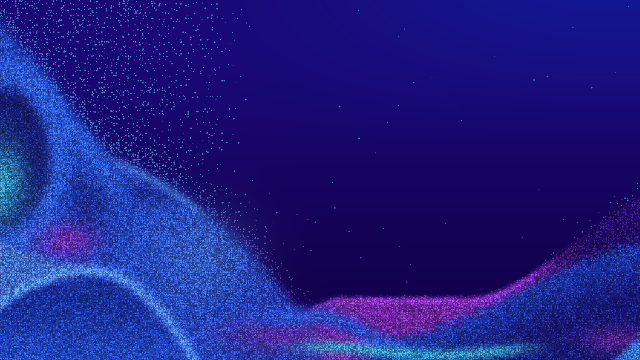
Write a Shadertoy shader that draws this background.

```glsl
const vec3 NAVY = vec3(0.08, 0.03, 0.36);
const vec3 BLUE = vec3(0.14, 0.29, 0.78);
const vec3 SKY = vec3(0.30, 0.50, 0.88);
const vec3 CYAN = vec3(0.22, 0.70, 0.86);
const vec3 MAGENTA = vec3(0.52, 0.17, 0.74);

float hash(vec2 p) {
    vec3 q = fract(p.xyx * vec3(0.1031, 0.1030, 0.0973));
    q += dot(q, q.yzx + 33.33);
    return fract((q.x + q.y) * q.z);
}

// One round particle per cell, kept with the given probability
float specks(vec2 p, float cells, float density) {
    vec2 id = floor(p * cells);
    vec2 center = 0.3 + 0.4 * vec2(hash(id + 17.0), hash(id + 59.0));
    float d = length(fract(p * cells) - center);
    return step(hash(id), density) * (1.0 - smoothstep(0.15, 0.5, d));
}

float ribbon(float d, float width) {
    return exp(-d * d / (width * width));
}

float blob(vec2 p, vec2 center, vec2 radius) {
    vec2 q = (p - center) / radius;
    return exp(-dot(q, q));
}

float below(float d, float softness) {
    return 1.0 - smoothstep(-softness, softness, d);
}

float span(float x, float a, float b, float fade) {
    return smoothstep(a - fade, a + fade, x) * below(x - b, fade);
}

// The layer carries colour in rgb and particle density in alpha
void lay(inout vec4 layer, vec3 color, float density, float amount) {
    layer = mix(layer, vec4(color, density), clamp(amount, 0.0, 1.0));
}

void mainImage(out vec4 fragColor, in vec2 fragCoord) {
    vec2 p = fragCoord / iResolution.y;
    float x = p.x, y = p.y;

    // Night gradient
    vec3 sky = mix(vec3(0.07, 0.0, 0.30), vec3(0.10, 0.03, 0.46), smoothstep(0.1, 0.9, y));
    sky = mix(sky, vec3(0.07, 0.10, 0.59), 0.9 * smoothstep(0.55, 1.1, y) * smoothstep(0.4, 1.7, x));
    vec4 layer = vec4(sky, 0.0);

    // Crest curves, roughened by the grain
    float rough = (hash(floor(p * 230.0)) - 0.5) * 0.035;
    float e = x - 0.3;
    float top = max(0.95 - 1.26 * x, 0.575 - 0.35 * e - 0.85 * e * e);
    float pinkTop = 0.172 + 0.32 * smoothstep(1.3, 1.9, x) - 0.05 * (1.0 - smoothstep(0.8, 0.95, x));
    float rightTop = 0.05 + 0.29 * smoothstep(1.0, 1.9, x);
    float humpTop = 0.145 - 0.11 * smoothstep(0.88, 1.18, x);
    float s = x - 0.25;
    float archTop = 0.24 - (s < 0.0 ? 1.54 : 2.95) * s * s;

    // Drifting dust
    float dust = 0.17 * below(x - 0.42 - 0.12 * y, 0.22) * smoothstep(0.2, 0.6, y);
    dust += 0.35 * ribbon(max(y - top, 0.0), 0.05) * below(x - 0.82, 0.08);
    float pinkDust = 0.4 * smoothstep(1.42, 1.65, x) * below(y - pinkTop, 0.04);
    layer.a = dust + pinkDust;

    // Magenta veil and the right slope
    float veil = below(y - pinkTop + rough * 0.4, 0.008) * smoothstep(0.8, 0.9, x);
    lay(layer, MAGENTA * 0.85, 0.35, veil * (1.0 - 0.85 * smoothstep(1.4, 1.65, x)));
    lay(layer, MAGENTA * 1.15, 0.5, 0.7 * ribbon(y - pinkTop + 0.008, 0.01) * span(x, 0.88, 1.5, 0.06));
    float slope = below(y - rightTop + rough, 0.02) * smoothstep(0.95, 1.1, x);
    vec3 slopeColor = mix(vec3(0.09, 0.09, 0.46), vec3(0.11, 0.21, 0.66), smoothstep(-0.16, 0.0, y - rightTop));
    lay(layer, slopeColor, 0.28, slope);

    // Left swell with its hollows
    float body = below(y - top + 0.012 + rough, 0.035) * below(x - 0.9, 0.12);
    lay(layer, mix(BLUE, vec3(0.16, 0.17, 0.62), 0.5 * smoothstep(0.5, 0.85, x)), 0.4, body * 0.92);
    lay(layer, vec3(0.09, 0.13, 0.50), 0.3, 0.75 * blob(p, vec2(0.25, 0.43), vec2(0.07, 0.11)));
    lay(layer, vec3(0.10, 0.13, 0.52), 0.3, 0.75 * blob(p, vec2(0.42, 0.465), vec2(0.09, 0.035)));

    // Loop at the left edge
    float loopDist = length((p - vec2(0.0, 0.56)) / vec2(0.165, 0.24)) - 1.0;
    lay(layer, NAVY + vec3(0.0, 0.06, 0.06), 0.2, 0.92 * below(loopDist + 0.15, 0.16));
    lay(layer, CYAN * 0.85, 0.6, 0.9 * blob(p, vec2(0.0, 0.49), vec2(0.07, 0.11)));
    lay(layer, vec3(0.17, 0.36, 0.85), 0.45, 0.75 * ribbon(loopDist, 0.15));

    // Folded ribbons of light
    lay(layer, vec3(0.17, 0.36, 0.87), 0.4, 0.7 * ribbon(y - 0.9 + 1.3 * x, 0.06) * span(x, 0.08, 0.34, 0.05));
    lay(layer, SKY, 0.5, 0.6 * ribbon(y - top + 0.02, 0.014) * span(x, 0.32, 0.56, 0.04));
    lay(layer, SKY * 0.85, 0.5, 0.5 * blob(p, vec2(0.56, 0.29), vec2(0.14, 0.12)));
    lay(layer, MAGENTA * 0.9, 0.4, 0.85 * blob(p, vec2(0.185, 0.33), vec2(0.08, 0.05)));
    lay(layer, MAGENTA * 0.8, 0.4, 0.7 * blob(p, vec2(0.78, 0.07), vec2(0.15, 0.045)));

    // Arch and its bright shoulder
    float shoulder = below(y - 0.33 + 0.45 * x - 0.6 * x * x, 0.012) * below(x - 0.3, 0.08);
    lay(layer, SKY * 0.9, 0.5, 0.8 * shoulder);
    lay(layer, mix(vec3(0.10, 0.19, 0.62), BLUE, below(y - 0.08, 0.1)), 0.22, below(y - archTop, 0.01));
    lay(layer, SKY * 1.1, 0.6, 0.75 * ribbon(y - archTop - 0.008, 0.016 + 0.05 * max(s, 0.0)) * below(x - 0.56, 0.04));

    // Low hump, cyan shore and the corner glow
    float humpDist = y - humpTop;
    lay(layer, vec3(0.15, 0.31, 0.82), 0.4, 0.9 * ribbon(humpDist + 0.025, 0.027) * span(x, 0.72, 1.16, 0.06));
    lay(layer, CYAN * 0.9, 0.6, 0.85 * ribbon(y - 0.025 - 0.012 * sin(x * 9.0), 0.018) * span(x, 0.84, 1.46, 0.1));
    lay(layer, MAGENTA * 0.75, 0.4, 0.75 * blob(p, vec2(1.71, 0.055), vec2(0.09, 0.035)));
    lay(layer, vec3(0.18, 0.45, 0.82), 0.5, smoothstep(0.0, 0.04, x - 1.69 - y) * below(y - 0.07, 0.03));

    // Grain and glinting particles
    float inside = clamp(max(body, max(veil, slope)), 0.0, 1.0);
    vec3 color = layer.rgb * mix(1.0, 0.6 + 0.6 * hash(floor(p * 290.0)), inside);
    vec3 dustColor = mix(vec3(0.30, 0.62, 0.80), MAGENTA, smoothstep(0.75, 0.3, y + 0.15) * (1.0 - inside));
    vec3 glint = mix(dustColor, layer.rgb * 1.35 + vec3(0.08, 0.14, 0.12), inside);
    float sparkle = max(specks(p, 150.0, layer.a * 0.55), specks(p + 3.7, 235.0, layer.a * 0.7));
    fragColor = vec4(mix(color, glint, 0.85 * sparkle), 1.0);
}
```
